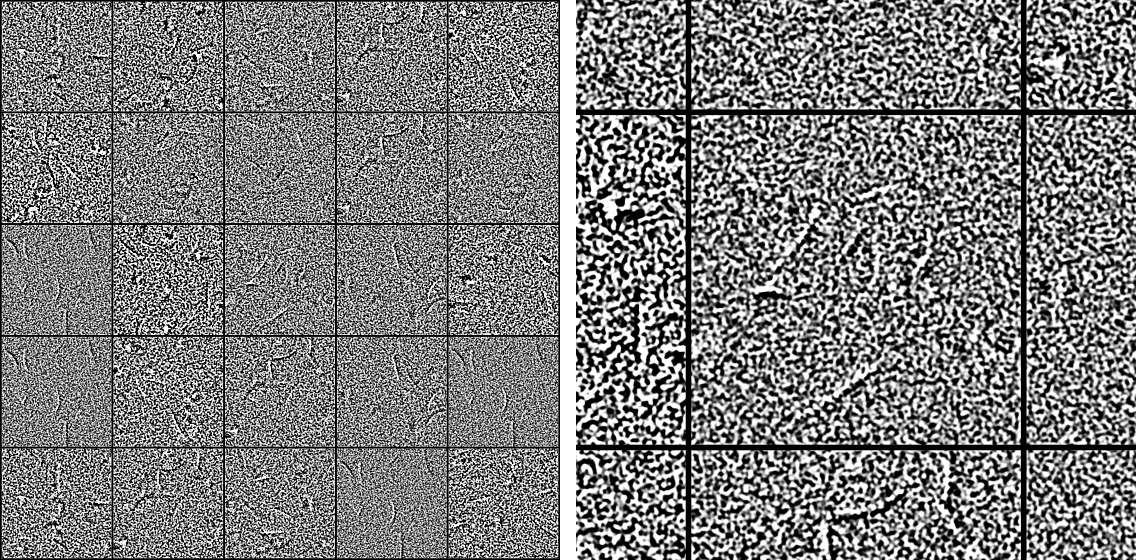
Left: the whole. Right: its middle third, enlarged.
Give the GLSL for this pattern, as a WebGL 2 fragment shader.

```glsl
#version 300 es
precision highp float;
// A five by five sheet of grainy grey tiles parted by thin black lines.
// Each tile is thresholded gradient noise, pushed lighter or darker by
// scattered curved scratches and coarse blotches; some motifs recur.

uniform vec2 u_resolution;
out vec4 outColor;

const float TILES = 5.0;
const float GRID_ORIGIN = 0.0013;     // centre of the first grid line
const float PITCH = 0.1995;           // tile spacing in canvas units
const float LINE_HALF = 0.0017;       // half width of a grid line
const vec3 INK = vec3(0.0);
const vec3 PAPER = vec3(1.0);
const float FINE_GRAIN = 70.0;        // noise cells per low contrast tile
const float BOLD_GRAIN = 54.0;        // noise cells per high contrast tile
const float SOFT_EDGE = 0.58;         // threshold width, low contrast
const float HARD_EDGE = 0.24;         // threshold width, high contrast
const float BLOTCH_GRAIN = 24.0;
const float BLOTCH_SPREAD = 5.0;
const int SCRATCHES = 9;
const float SCRATCH_WIDTH = 0.008;    // in tile units
const float SCRATCH_PUSH = 0.6;
const float RIM_PUSH = 0.22;          // light fringe beside the lines
const int SUBSAMPLES = 2;             // per axis

// Motif of each tile, rows from the bottom up
const int MOTIF[25] = int[25](0, 1, 2, 3, 4,  3, 5, 1, 6, 3,  3, 7, 8, 6, 9,
                              10, 11, 12, 1, 11,  0, 13, 2, 1, 5);
// Contrast of each motif
const float CONTRAST[14] = float[14](0.75, 0.6, 0.55, 0.1, 0.8, 0.9, 0.35,
                                     1.0, 0.5, 0.85, 0.95, 0.5, 0.45, 0.8);

uint scramble(uint v) {
    v = v * 747796405u + 2891336453u;
    v = ((v >> ((v >> 28u) + 4u)) ^ v) * 277803737u;
    return (v >> 22u) ^ v;
}

float hash(ivec2 cell, int seed) {
    uint h = scramble(uint(cell.x) + scramble(uint(cell.y) + scramble(uint(seed))));
    return float(h >> 8u) / 16777216.0;
}

mat2 rotation(float a) {
    return mat2(cos(a), sin(a), -sin(a), cos(a));
}

float cornerSlope(ivec2 cell, vec2 offset, int seed) {
    float a = 6.28318 * hash(cell, seed);
    return dot(vec2(cos(a), sin(a)), offset);
}

float gradientNoise(vec2 p, int seed) {
    ivec2 c = ivec2(floor(p));
    vec2 f = fract(p);
    vec2 u = f * f * f * (f * (f * 6.0 - 15.0) + 10.0);
    float low = mix(cornerSlope(c, f, seed),
                    cornerSlope(c + ivec2(1, 0), f - vec2(1, 0), seed), u.x);
    float high = mix(cornerSlope(c + ivec2(0, 1), f - vec2(0, 1), seed),
                     cornerSlope(c + ivec2(1, 1), f - vec2(1, 1), seed), u.x);
    return mix(low, high, u.y);
}

// Curved strokes, each with a flank of the opposite tone
float scratches(vec2 q, int motif) {
    float sum = 0.0;
    for (int i = 0; i < SCRATCHES; i++) {
        ivec2 id = ivec2(i, motif);
        vec2 centre = 0.1 + 0.8 * vec2(hash(id, 1), hash(id, 2));
        vec2 d = rotation(6.28318 * hash(id, 3)) * (q - centre);
        float reach = mix(0.05, 0.17, hash(id, 4));
        d.y -= mix(-3.0, 3.0, hash(id, 5)) * d.x * d.x;
        float y = d.y / SCRATCH_WIDTH;
        float profile = exp(-y * y) - 0.7 * exp(-(y - 2.0) * (y - 2.0));
        float fade = 1.0 - smoothstep(0.5 * reach, reach, abs(d.x));
        float tone = hash(id, 6) < 0.6 ? 1.0 : -1.0;
        sum += tone * mix(0.4, 1.0, hash(id, 7)) * profile * fade;
    }
    return sum;
}

// Coarse light and dark clumps, confined to patches of the tile
float blotches(vec2 q, int motif, float contrast) {
    float patchMask = smoothstep(0.1, 0.5, gradientNoise(q * BLOTCH_SPREAD, motif + 40));
    return 1.6 * contrast * patchMask * gradientNoise(q * BLOTCH_GRAIN, motif + 60);
}

// Fine worm-like grain from two rotated noise layers
float grain(vec2 q, int motif, float cells) {
    return gradientNoise(rotation(0.6) * q * cells, motif + 80)
         + gradientNoise(rotation(1.3) * q * cells * 1.13, motif + 100);
}

void main() {
    float pixel = 1.0 / min(u_resolution.x, u_resolution.y);
    vec2 grid = (gl_FragCoord.xy / u_resolution - GRID_ORIGIN) / PITCH;
    vec2 tile = clamp(floor(grid), 0.0, TILES - 1.0);
    vec2 q = grid - tile;
    int motif = MOTIF[int(tile.x + TILES * tile.y)];
    float contrast = clamp(CONTRAST[motif] + 0.16 * (hash(ivec2(tile), 9) - 0.5), 0.0, 1.0);

    // Distance to the nearest grid line, in canvas units
    vec2 edges = min(abs(q), abs(1.0 - q)) * PITCH;
    float edge = min(edges.x, edges.y);

    float rim = 1.0 - smoothstep(LINE_HALF, 2.5 * LINE_HALF, edge);
    float push = SCRATCH_PUSH * scratches(q, motif)
               + blotches(q, motif, contrast) + RIM_PUSH * rim;

    // Threshold the grain, averaged over the pixel
    float cells = mix(FINE_GRAIN, BOLD_GRAIN, contrast);
    float width = mix(SOFT_EDGE, HARD_EDGE, contrast);
    float light = 0.0;
    for (int i = 0; i < SUBSAMPLES * SUBSAMPLES; i++) {
        vec2 sub = (vec2(i % SUBSAMPLES, i / SUBSAMPLES) + 0.5) / float(SUBSAMPLES) - 0.5;
        float n = grain(q + sub * pixel / PITCH, motif, cells) + push;
        light += smoothstep(-width, width, n);
    }
    light /= float(SUBSAMPLES * SUBSAMPLES);

    float line = 1.0 - smoothstep(LINE_HALF - 0.5 * pixel, LINE_HALF + 0.5 * pixel, edge);
    outColor = vec4(mix(INK, PAPER, light * (1.0 - line)), 1.0);
}
```
